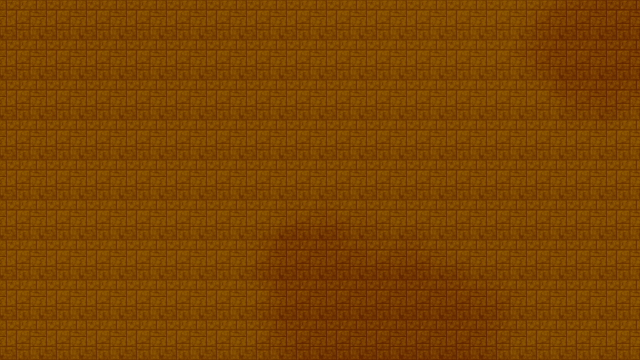
This texture is drawn by a Shadertoy shader. Its source:

```glsl
const float TILES_DOWN = 9.0;      // square tiles, 16 across at 16:9
const float GRID = 12.0;           // stone layout units per tile
const float JOINT = 0.17;          // half joint width, in layout units
const float JOINT_TONE = -0.08;
const float BEVEL = 0.75;          // width of the lit rim
const float GRAIN_CELLS = 12.0;    // pits per tile
const float GRAIN_AMOUNT = 1.0;
const float STONE_VARIATION = 0.45;
const float STAIN_AMOUNT = 0.34;
const float TAU = 6.28319;
const vec3 DARK_STONE = vec3(0.41, 0.19, 0.0);
const vec3 LIGHT_STONE = vec3(0.53, 0.32, 0.0);
const vec3 STAIN_SHIFT = vec3(0.005, -0.010, 0.0);

// Interlocking stones of one tile: left, bottom, width, height
const int STONE_COUNT = 11;
const vec4 STONES[STONE_COUNT] = vec4[STONE_COUNT](
    vec4(0, 0, 5, 4), vec4(5, 0, 4, 3), vec4(9, 0, 3, 4),
    vec4(5, 3, 4, 2), vec4(9, 4, 5, 3), vec4(2, 4, 3, 5),
    vec4(5, 5, 4, 4), vec4(9, 7, 5, 2), vec4(2, 9, 4, 3),
    vec4(6, 9, 5, 3), vec4(11, 9, 3, 3));

vec2 hash2(vec2 p) {
    vec2 q = vec2(dot(p, vec2(127.1, 311.7)), dot(p, vec2(269.5, 183.3)));
    return fract(sin(q) * 4375.85);
}

// Nearest and second nearest distances, wrapping at the tile edge
vec2 cellular(vec2 p, float period) {
    vec2 cell = floor(p), f = fract(p), nearest = vec2(8.0);
    for (int y = -1; y <= 1; y++)
    for (int x = -1; x <= 1; x++) {
        vec2 offset = vec2(x, y);
        float d = length(offset + hash2(mod(cell + offset, period)) - f);
        nearest = d < nearest.x ? vec2(d, nearest.x)
                                : vec2(nearest.x, min(nearest.y, d));
    }
    return nearest;
}

float ellipse(vec2 p, vec2 center, vec2 radii) {
    return length((p - center) / radii) - 1.0;
}

// Broad damp patches with uneven borders
float stainMask(vec2 p) {
    vec2 w = p + 0.018 * sin(p.yx * vec2(23.0, 19.0) + vec2(1.0, 2.5))
               + 0.009 * sin(p.yx * vec2(61.0, 53.0));
    float d = ellipse(w, vec2(0.90, 0.18), vec2(0.20, 0.26));
    d = min(d, ellipse(w, vec2(1.13, 0.04), vec2(0.31, 0.30)));
    d = min(d, ellipse(w, vec2(1.69, 0.89), vec2(0.24, 0.24)));
    return 1.0 - smoothstep(-0.45, 0.15, d);
}

// Tone of the stonework, from 0 dark to 1 light
float stoneTone(vec2 tile, float pixel) {
    vec2 p = tile * GRID, low = vec2(0.0), high = vec2(0.0);
    float id = 0.0;
    for (int i = 0; i < STONE_COUNT; i++) {
        vec2 local = mod(p - STONES[i].xy, GRID);
        if (all(lessThan(local, STONES[i].zw))) {
            low = local;
            high = STONES[i].zw - local;
            id = float(i);
        }
    }

    // Pits, hairline cracks and soft mottling
    vec2 pits = cellular(tile * GRAIN_CELLS, GRAIN_CELLS);
    vec2 flakes = cellular(tile * 7.0, 7.0);
    float mottle = sin(TAU * (3.0 * tile.x + 2.0 * tile.y))
                 * sin(TAU * (2.0 * tile.x - 5.0 * tile.y) + 1.3);
    float tone = 0.72 + STONE_VARIATION * (hash2(vec2(id, 7.0)).x - 0.5);
    tone += GRAIN_AMOUNT * (0.45 - pits.x) + 0.14 * mottle;
    tone -= 0.32 * (1.0 - smoothstep(0.02, 0.18, flakes.y - flakes.x));

    // Rim lit from the upper left, then the joint
    float lit = min(low.x, high.y), shaded = min(low.y, high.x);
    tone += 0.28 * (1.0 - smoothstep(JOINT, BEVEL, lit));
    tone -= 0.2 * (1.0 - smoothstep(JOINT, BEVEL, shaded));
    float edge = min(lit, shaded);
    float joint = 1.0 - smoothstep(JOINT - 0.5 * pixel, JOINT + 0.5 * pixel, edge);
    return mix(tone, JOINT_TONE, 0.8 * joint);
}

void mainImage(out vec4 fragColor, in vec2 fragCoord) {
    vec2 p = fragCoord / iResolution.y;
    float pixel = TILES_DOWN * GRID / iResolution.y;
    float tone = stoneTone(fract(p * TILES_DOWN), pixel);

    // Wear across the whole wall
    float stain = stainMask(p);
    float drift = 0.05 * sin(p.x * 3.1 + 0.8) * sin(p.y * 4.3 + 0.5);
    tone += drift - STAIN_AMOUNT * stain;

    vec3 color = mix(DARK_STONE, LIGHT_STONE, clamp(tone, -0.25, 1.2));
    color += STAIN_SHIFT * stain;
    fragColor = vec4(max(color, 0.0), 1.0);
}
```
